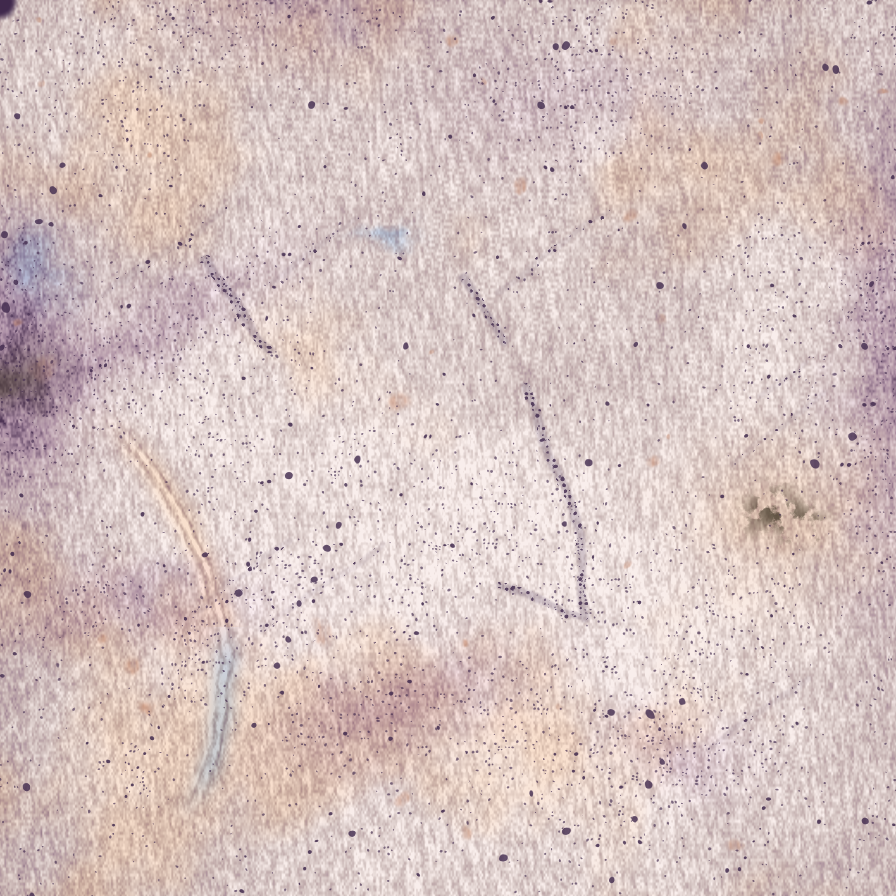
Give the GLSL for this texture, as a Shadertoy shader.

```glsl
// Aged, stained paper with upright fibres, mauve blooms, ink specks and a crease.
const vec3 DUSK = vec3(0.54, 0.44, 0.51), MAUVE = vec3(0.69, 0.59, 0.63);
const vec3 TAUPE = vec3(0.77, 0.69, 0.69), PAPER = vec3(0.85, 0.79, 0.78);
const vec3 CREAM = vec3(0.93, 0.88, 0.87), INK = vec3(0.25, 0.16, 0.3);
const vec3 RUST = vec3(0.72, 0.47, 0.36), OLIVE = vec3(0.27, 0.23, 0.17);

float hash(vec2 p) { return fract(sin(dot(p, vec2(127.1, 311.7))) * 43758.5453); }
vec2 hash2(vec2 p) { return vec2(hash(p), hash(p + 57.3)); }

float noise(vec2 p) {
  vec2 i = floor(p), f = fract(p);
  f = f * f * (3.0 - 2.0 * f);
  return mix(mix(hash(i), hash(i + vec2(1, 0)), f.x),
             mix(hash(i + vec2(0, 1)), hash(i + vec2(1, 1)), f.x), f.y);
}

float fbm(vec2 p) {
  float sum = 0.0, amp = 0.5;
  for (int i = 0; i < 5; i++) {
    sum += amp * noise(p);
    p = mat2(1.6, 1.2, -1.2, 1.6) * p + 7.1;
    amp *= 0.5;
  }
  return sum;
}

// Tone 0..4 walks from the darkest stain to the lightest paper
vec3 paperRamp(float t) {
  vec3 c = mix(DUSK, MAUVE, clamp(t, -1.5, 1.0));
  c = mix(c, TAUPE, clamp(t - 1.0, 0.0, 1.0));
  c = mix(c, PAPER, clamp(t - 2.0, 0.0, 1.0));
  return mix(c, CREAM, clamp(t - 3.0, 0.0, 1.6));
}

// Soft elliptical bloom, sheared upwards by slope
float stain(vec2 p, vec2 centre, vec2 radius, float slope) {
  vec2 d = p - centre;
  d.y -= slope * d.x;
  d /= radius;
  return exp(-dot(d, d));
}

float trail(vec2 p, vec2 a, vec2 b, float width) {
  vec2 ab = b - a;
  float t = clamp(dot(p - a, ab) / dot(ab, ab), 0.0, 1.0);
  return 1.0 - smoothstep(0.3 * width, width, length(p - a - ab * t));
}

float line(float d, float width) { return exp(-d * d / (width * width)); }

// One random dot per cell, present with the given probability
float specks(vec2 p, float cells, float density, float px) {
  vec2 id = floor(p * cells);
  float d = length(fract(p * cells) - 0.35 - 0.3 * hash2(id + cells));
  float radius = mix(0.14, 0.36, hash(id + 3.7)), soft = 0.7 * px * cells;
  return step(hash(id + 9.1), density) * (1.0 - smoothstep(radius - soft, radius + soft, d));
}

void mainImage(out vec4 fragColor, in vec2 fragCoord) {
  vec2 p = fragCoord / iResolution.y;
  float px = 1.0 / iResolution.y;
  vec2 rough = vec2(fbm(p * 22.0), fbm(p * 22.0 + 31.0)) - 0.48;
  vec2 q = p + 0.07 * rough, w = p + 0.016 * rough;
  float mottle = fbm(p * 7.0 + 4.0);

  // Mauve blooms
  float bloom = stain(q, vec2(0, 0.59), vec2(0.09, 0.13), 0.0)
    + 0.55 * stain(q, vec2(0.18, 0.635), vec2(0.14, 0.04), 0.5)
    + 0.6 * stain(q, vec2(0.16, 0.32), vec2(0.13, 0.045), 0.0)
    + 0.75 * stain(q, vec2(0.44, 0.21), vec2(0.12, 0.05), 0.25)
    + 0.55 * stain(q, vec2(0.76, 0.16), vec2(0.07, 0.04), -0.2)
    + 0.65 * stain(q, vec2(0.99, 0.6), vec2(0.045, 0.24), 0.0)
    + 0.35 * stain(q, vec2(0.62, 0.89), vec2(0.14, 0.06), 0.1)
    + 0.4 * stain(q, vec2(0.33, 0.99), vec2(0.13, 0.05), 0.0);

  // Broken ink trails, then faint diagonal scratches
  float ink = trail(w, vec2(0.52, 0.69), vec2(0.56, 0.62), 0.007);
  ink = max(ink, trail(w, vec2(0.585, 0.57), vec2(0.645, 0.41), 0.007));
  ink = max(ink, trail(w, vec2(0.645, 0.41), vec2(0.65, 0.31), 0.007));
  ink = max(ink, trail(w, vec2(0.65, 0.31), vec2(0.56, 0.35), 0.006));
  ink = max(ink, trail(w, vec2(0.23, 0.71), vec2(0.3, 0.61), 0.008));
  for (float i = 0.0; i < 9.0; i++) {
    vec2 a = 0.1 + 0.8 * hash2(vec2(i, 5));
    vec2 reach = (0.05 + 0.09 * hash(vec2(i, 8))) * vec2(1, 0.75);
    ink = max(ink, 0.35 * trail(w, a, a + reach, 0.005));
  }

  // Paper tone: light middle, worn edges, fibres and fine grain
  float edge = min(min(p.x, 1.0 - p.x), 1.0 - p.y);
  float fibre = noise(vec2(p.x + 0.08 * p.y, p.y) * vec2(310, 85)) - 0.5;
  float grain = noise(p * vec2(520, 300) + 11.0) - 0.5;
  float tone = 3.0 + 0.65 * stain(p, vec2(0.5, 0.33), vec2(0.42, 0.4), 0.0)
    + 2.2 * (mottle - 0.48) + 2.0 * (fibre + grain)
    - 0.6 * exp(-edge * 14.0) - bloom * (0.9 + 2.0 * fbm(p * 60.0));

  // Crease: lit ridges beside thin shadows along a bowed line
  float bend = p.y - 0.25;
  float fold = (p.x - 0.252 + 1.58 * bend * bend) / sqrt(1.0 + 10.0 * bend * bend);
  fold += 0.008 * (noise(p * 30.0) - 0.5);
  float along = smoothstep(0.08, 0.15, p.y) * (1.0 - smoothstep(0.46, 0.56, p.y));
  tone += 1.5 * along * (line(fold, 0.0022) + 0.7 * line(fold + 0.011, 0.002)
    - line(fold - 0.005, 0.002) - 0.5 * line(fold + 0.006, 0.002));
  vec3 color = paperRamp(tone);

  // Warm, violet and blue tints
  float halo = line(fold, 0.016) * along;
  float warm = smoothstep(0.45, 0.7, fbm(p * 5.0 + 20.0)) + halo * step(0.3, p.y)
    + stain(q, vec2(0.87, 0.42), vec2(0.09, 0.08), 0.0);
  float blue = stain(q, vec2(0.04, 0.69), vec2(0.035, 0.04), 0.0)
    + stain(q, vec2(0.44, 0.735), vec2(0.025, 0.01), 0.0)
    + halo * (1.0 - smoothstep(0.25, 0.32, p.y));
  color *= mix(vec3(1), vec3(1, 0.94, 0.87), min(warm, 1.0));
  color *= mix(vec3(1), vec3(0.98, 0.94, 1.04), min(bloom, 1.0));
  color *= mix(vec3(1), vec3(0.82, 0.92, 1.02), min(blue, 1.0));

  // Ragged rust blots
  for (float i = 0.0; i < 30.0; i++) {
    float size = mix(0.004, 0.015, pow(hash(vec2(i, 33)), 2.0));
    float blot = stain(p + 0.03 * rough, hash2(vec2(i, 21)), vec2(size), 0.0);
    color = mix(color, RUST, 0.5 * smoothstep(0.2, 0.9, blot) * (0.7 + fibre));
  }

  // Dark mould, ink specks and a worn corner
  float mould = 0.7 * stain(q, vec2(0.01, 0.58), vec2(0.045, 0.03), 0.0)
    + stain(q, vec2(0.875, 0.425), vec2(0.03), 0.0) * smoothstep(0.45, 0.6, fbm(p * 75.0));
  color = mix(color, OLIVE, 0.8 * min(mould, 1.0));
  float density = 0.02 + 0.2 * bloom + 0.1 * smoothstep(0.5, 0.7, mottle);
  float dots = 0.65 * specks(w, 240.0, density + 0.3 * ink, px);
  dots = max(dots, 0.85 * specks(w + 0.37, 150.0, 0.12 * density + 0.65 * ink, px));
  dots = max(dots, 0.8 * specks(w + 0.71, 75.0, 0.006 + 0.015 * bloom, px));
  color = mix(color, INK, max(dots, 0.22 * ink));
  color = mix(color, INK, 1.0 - smoothstep(0.012, 0.024, length(w - vec2(0, 1))));
  fragColor = vec4(clamp(color, 0.0, 1.0), 1.0);
}
```
